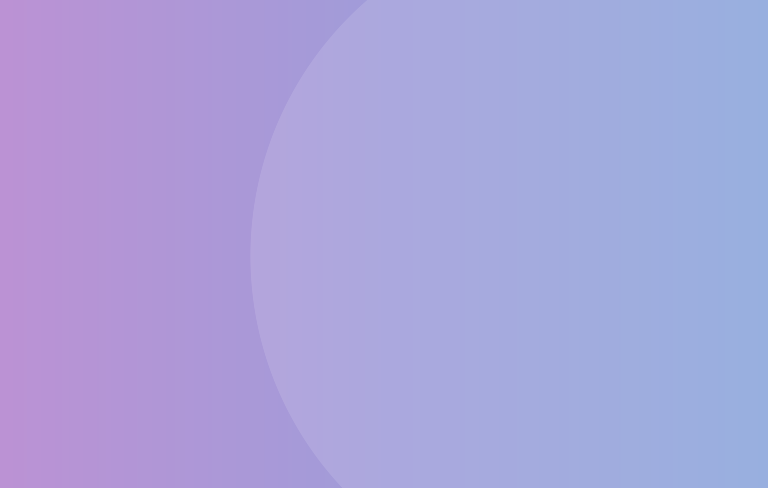
This background is drawn by a Shadertoy shader. Its source:

```glsl
// A soft pink-violet to sky-blue horizontal gradient with one large, faint
// white disc running off the right side. The gradient blends three stops;
// the disc is an antialiased distance function laid over it.

const vec3 PINK_VIOLET = vec3(0.735, 0.572, 0.832);
const vec3 LAVENDER    = vec3(0.627, 0.612, 0.851);
const vec3 SKY_BLUE    = vec3(0.541, 0.645, 0.857);

const vec2  DISC_CENTER  = vec2(0.767, 0.4755); // fraction of the canvas
const float DISC_RADIUS  = 0.694;               // in canvas heights
const float DISC_OPACITY = 0.12;

vec3 backdrop(float x) {
    vec3 leftHalf = mix(PINK_VIOLET, LAVENDER, clamp(x * 2.0, 0.0, 1.0));
    return mix(leftHalf, SKY_BLUE, clamp(x * 2.0 - 1.0, 0.0, 1.0));
}

float discDistance(vec2 uv, float aspect) {
    return length((uv - DISC_CENTER) * vec2(aspect, 1.0)) - DISC_RADIUS;
}

void mainImage(out vec4 fragColor, in vec2 fragCoord) {
    vec2 uv = fragCoord / iResolution.xy;
    float aspect = iResolution.x / iResolution.y;
    float halfPixel = 0.5 / iResolution.y;

    // Base gradient
    vec3 color = backdrop(uv.x);

    // Translucent disc with a smooth rim
    float coverage = 1.0 - smoothstep(-halfPixel, halfPixel, discDistance(uv, aspect));
    color = mix(color, vec3(1.0), DISC_OPACITY * coverage);

    fragColor = vec4(color, 1.0);
}
```
